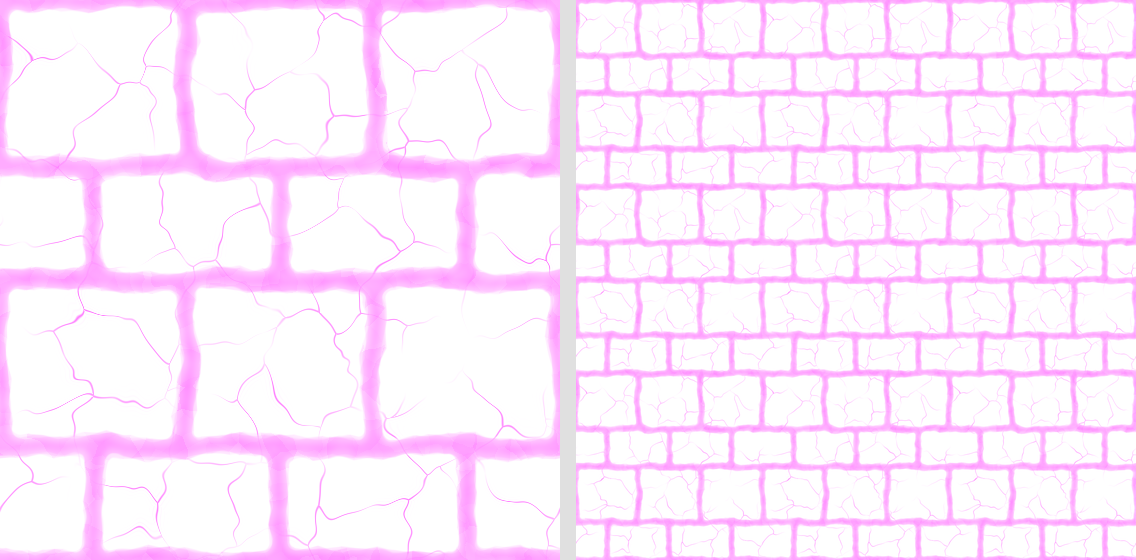
Left, the tile; right, the same tile 3 across and 3 down.
Reproduce this pattern procedurally as a Shadertoy shader.

```glsl
const float TAU = 6.2831853;

vec2 hash2(vec2 p) {
    return fract(sin(vec2(dot(p, vec2(127.1, 311.7)), dot(p, vec2(269.5, 183.3)))) * 43758.545);
}

// Wrapping cellular noise: x = distance to point, y = distance to cell border, z = cell id
vec3 cellular(vec2 uv, float count, float seed) {
    vec2 p = uv * count, base = floor(p), f = p - base;
    vec2 nearest = vec2(9.0), second = vec2(9.0);
    float id = 0.0;
    for (int j = -1; j <= 1; j++)
    for (int i = -1; i <= 1; i++) {
        vec2 cell = vec2(i, j);
        vec2 rnd = hash2(mod(base + cell, count) + seed);
        vec2 toPoint = cell + 0.1 + 0.8 * rnd - f;
        if (dot(toPoint, toPoint) < dot(nearest, nearest)) {
            second = nearest;
            nearest = toPoint;
            id = fract(rnd.x * 7.3 + rnd.y * 3.7);
        } else if (dot(toPoint, toPoint) < dot(second, second)) {
            second = toPoint;
        }
    }
    float border = dot(0.5 * (nearest + second), normalize(second - nearest));
    return vec3(length(nearest), border, id);
}

// Layered sines with whole frequencies, so the bend wraps
vec2 bend(vec2 p, float amount, float frequency) {
    for (int i = 0; i < 4; i++) {
        p += amount / frequency * sin(TAU * (frequency * p.yx + vec2(2.0, -3.0) * p + 0.37 * float(i)));
        frequency = floor(frequency * 1.9);
    }
    return p;
}

// Distance to the joint centre lines: alternating short and tall courses, rounded corners
float jointDistance(vec2 p) {
    float v = fract(p.y * 2.0);
    float shift = v < 0.405 ? 0.5 : 0.0;
    float across = abs(fract(p.x * 3.0 + shift + 0.5) - 0.5) / 3.0;
    float down = 0.5 * min(min(v, 1.0 - v), abs(v - 0.405));
    vec2 inset = max(0.034 - vec2(across * 1.08, down), 0.0);
    return max(0.034 - length(inset), 0.0);
}

// Overlapping translucent veils with cusped edges
float mortarInk(vec2 p, float d, float pixel) {
    float ink = 0.13 * (1.0 - smoothstep(0.0, 0.02, d));
    for (int i = 0; i < 3; i++) {
        float layer = float(i);
        vec3 lobe = cellular(bend(p, 0.04, 5.0 + layer), 13.0 + 3.0 * layer, 17.0 * layer);
        float edge = 0.0115 + 0.0135 * lobe.x;
        float cover = 1.0 - smoothstep(edge - pixel, edge + pixel, d);
        ink += cover * (0.05 + 0.11 * lobe.z * lobe.x);
    }
    return ink;
}

// Branching hairlines, fading away from scattered centres, with faint parallel echoes
float crackInk(vec2 p, float pixel) {
    float count = 7.0;
    float e = cellular(bend(p, 0.05, 4.0), count, 53.0).y / count;
    float strength = 1.0 - smoothstep(0.2, 0.68, cellular(p, 6.0, 91.0).x);
    float patches = 1.0 - smoothstep(0.1, 0.45, cellular(p, 5.0, 29.0).x);
    float line = 1.0 - smoothstep(0.0, 0.0006 + pixel, e);
    float echo = pow(0.5 + 0.5 * cos(TAU * e / 0.006), 4.0) * exp(-e / 0.006);
    return strength * (0.42 * line + 0.09 * patches * echo);
}

void mainImage(out vec4 fragColor, in vec2 fragCoord) {
    vec2 uv = fragCoord / iResolution.xy;
    float pixel = 1.0 / iResolution.y;
    float d = jointDistance(bend(uv, 0.012, 3.0));

    float ink = mortarInk(uv, d, pixel);
    ink += crackInk(uv, pixel) * mix(0.15, 1.0, smoothstep(0.012, 0.024, d));

    fragColor = vec4(1.0, 1.0 - min(ink, 0.55), 1.0, 1.0);
}
```
